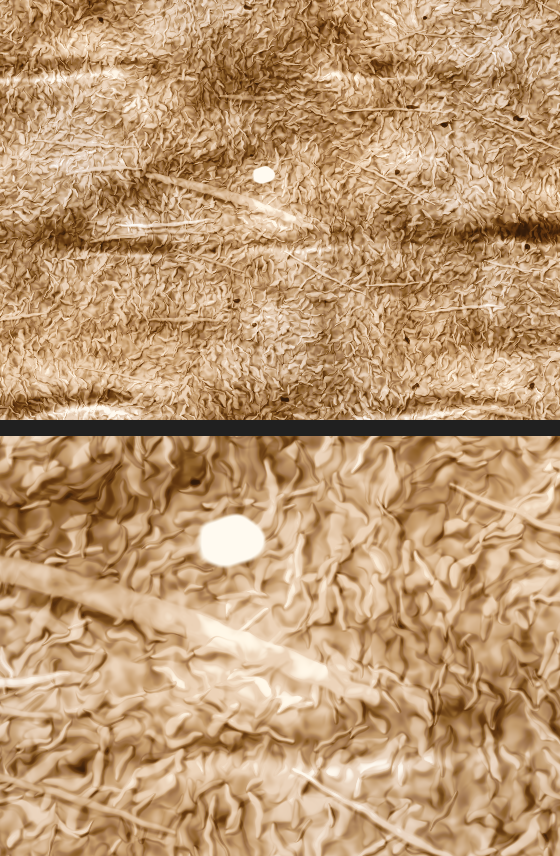
Top: the whole. Bottom: its middle third, enlarged.
Give the GLSL for this texture, as a WebGL 1 fragment shader.

```glsl
precision highp float;
uniform vec2 u_resolution;

const vec3 SOOT = vec3(0.14, 0.07, 0.03);
const vec3 UMBER = vec3(0.38, 0.21, 0.06);
const vec3 OCHRE = vec3(0.56, 0.38, 0.16);
const vec3 BROWN = vec3(0.65, 0.48, 0.33);
const vec3 TAN = vec3(0.76, 0.60, 0.41);
const vec3 SAND = vec3(0.84, 0.71, 0.57);
const vec3 CREAM = vec3(0.92, 0.83, 0.74);
const vec3 WHITE = vec3(1.0, 0.98, 0.94);

const float EDGE = 0.0018;          // softness of outlines
const float BRIGHTNESS = 0.40;
const float FIBRE_CONTRAST = 1.8;
const float GRAIN_CONTRAST = 1.6;
const float CREASE_DEPTH = 0.8;
const float PATCH_CONTRAST = 2.1;
const float SEAM_DEPTH = 1.9;
const float SEAM_SPACING = 0.40;
const float SEAM_START = 0.03;
const float SPECK_CELL = 0.13;
const vec2 PEBBLE_POS = vec2(0.628, 0.583);
const vec2 PEBBLE_SIZE = vec2(0.027, 0.020);
const vec2 STRAND_POS = vec2(0.55, 0.532);
const float STRAND_ANGLE = -0.31;
const float STRAND_HALF = 0.21;

vec2 hash2(vec2 p) {
  vec3 q = fract(p.xyx * vec3(0.1031, 0.1030, 0.0973));
  q += dot(q, q.yzx + 33.33);
  return fract((q.xx + q.yz) * q.zy);
}

float corner(vec2 cell, vec2 offset) {
  float a = 6.2832 * hash2(cell).x;
  return dot(vec2(cos(a), sin(a)), offset);
}

float gradientNoise(vec2 p) {
  vec2 i = floor(p), f = p - i;
  vec2 u = f * f * f * (f * (f * 6.0 - 15.0) + 10.0);
  vec2 e = vec2(1.0, 0.0);
  return mix(mix(corner(i, f), corner(i + e, f - e), u.x),
             mix(corner(i + e.yx, f - e.yx), corner(i + 1.0, f - 1.0), u.x), u.y);
}

vec2 noisePair(vec2 p) {
  return vec2(gradientNoise(p), gradientNoise(p + 19.0));
}

vec2 rotate(vec2 p, float a) {
  float c = cos(a), s = sin(a);
  return vec2(c * p.x + s * p.y, c * p.y - s * p.x);
}

// Paints one tapered, bent fibre with its shadow over the tone
float paintFibre(float tone, vec2 q, float halfLen, float width, float bend, float level) {
  q.y += bend * q.x * q.x / halfLen;
  float along = q.x / halfLen;
  float w = width * (1.0 - 0.55 * min(along * along, 1.0));
  float over = max(abs(q.x) - halfLen + w, 0.0);
  float d = length(vec2(over, q.y)) - w;
  float shade = length(vec2(over, q.y + 0.6 * w)) - w;
  float v = clamp(q.y / w, -1.0, 1.0);
  tone -= 0.7 * smoothstep(0.8 * width, 0.0, shade);
  return mix(tone, level + 0.4 - 0.7 * v * v + 0.4 * v, 0.9 * smoothstep(EDGE, -EDGE, d));
}

// Scatters fibres on a jittered grid; angles follow a slow flow field
float fibreLayer(float tone, vec2 p, float cell, float width, float angle, float spread,
                 float bend, float density, float lift, float seed) {
  vec2 home = floor(p / cell);
  for (int j = -1; j <= 1; j++) {
    for (int i = -1; i <= 1; i++) {
      vec2 id = home + vec2(float(i), float(j));
      vec2 place = hash2(id + seed), form = hash2(id + seed + 57.0);
      vec2 kind = hash2(id + seed + 113.0);
      vec2 centre = (id + place) * cell;
      float a = angle + spread * (2.5 * gradientNoise(centre * 5.0) + 1.4 * form.x - 0.7);
      float halfLen = cell * mix(0.35, 0.88, form.y);
      float level = lift + FIBRE_CONTRAST * (kind.x - 0.5);
      float painted = paintFibre(tone, rotate(p - centre, a), halfLen,
                                 width * mix(0.6, 1.5, place.x), bend * (place.y - 0.5), level);
      tone = mix(tone, painted, step(kind.y, density));
    }
  }
  return tone;
}

// Dark horizontal gaps, each with a pale lip below
float seams(vec2 p) {
  float sum = 0.0;
  for (int i = 0; i < 3; i++) {
    float row = float(i);
    float y = SEAM_START + SEAM_SPACING * row + 0.05 * gradientNoise(vec2(p.x * 2.2, row * 7.3));
    float dy = p.y - y + 0.018 * gradientNoise(p * vec2(9.0, 30.0));
    float strength = smoothstep(-0.25, 0.3, gradientNoise(vec2(p.x * 2.6 + 4.0, row * 5.7 + 0.4)));
    float gap = dy / 0.018, lip = (dy + 0.028) / 0.009;
    sum += strength * (0.7 * exp(-lip * lip) - exp(-gap * gap));
  }
  return sum;
}

float specks(vec2 p) {
  vec2 id = floor(p / SPECK_CELL);
  vec2 h = hash2(id + 301.0), k = hash2(id + 419.0);
  vec2 q = p - (id + mix(vec2(0.15), vec2(0.85), h)) * SPECK_CELL;
  float d = length(q * vec2(0.75, 1.0)) - mix(0.001, 0.007, k.x);
  return step(k.y, 0.35) * smoothstep(0.003, -0.003, d + 0.012 * gradientNoise(p * 80.0));
}

vec3 ramp(float q) {
  vec3 c = mix(SOOT, UMBER, smoothstep(-0.01, 0.025, q));
  c = mix(c, OCHRE, clamp((q - 0.03) / 0.105, 0.0, 1.0));
  c = mix(c, BROWN, clamp((q - 0.135) / 0.165, 0.0, 1.0));
  c = mix(c, TAN, clamp((q - 0.30) / 0.21, 0.0, 1.0));
  c = mix(c, SAND, clamp((q - 0.51) / 0.24, 0.0, 1.0));
  c = mix(c, CREAM, clamp((q - 0.75) / 0.18, 0.0, 1.0));
  return mix(c, WHITE, smoothstep(0.95, 1.0, q));
}

void main() {
  vec2 p = gl_FragCoord.xy / u_resolution.y;
  vec2 curl = noisePair(p * 42.0);
  vec2 w = p + 0.008 * curl + 0.0035 * noisePair(p * 95.0);

  // Matted short fibres over crumpled ground
  float tone = GRAIN_CONTRAST * gradientNoise(w * 70.0) - 0.2;
  tone = fibreLayer(tone, w, 0.038, 0.0050, 0.6, 1.1, 0.5, 0.95, 0.1, 11.0);
  tone = fibreLayer(tone, w, 0.030, 0.0040, 1.0, 1.0, 0.5, 0.85, 0.15, 71.0);
  tone = fibreLayer(tone, w, 0.022, 0.0030, 1.2, 1.1, 0.5, 0.7, 0.2, 131.0);

  // Long straws and one broad strand
  vec2 rough = p + 0.004 * curl;
  tone = fibreLayer(tone, rough, 0.15, 0.0040, 0.0, 0.4, 0.15, 0.35, 0.5, 211.0);
  tone = paintFibre(tone, rotate(rough - STRAND_POS, STRAND_ANGLE), STRAND_HALF, 0.012, 0.06,
                    0.6 + 1.2 * gradientNoise(p * vec2(25.0, 70.0)));

  // Broken creases and fine grain
  float crease = abs(gradientNoise(w * 38.0 + 7.0));
  float broken = smoothstep(-0.05, 0.3, gradientNoise(p * 50.0 + 43.0));
  tone -= CREASE_DEPTH * broken * smoothstep(0.13, 0.0, crease);
  tone += 0.5 * GRAIN_CONTRAST * gradientNoise(w * 105.0 + 3.0);

  // Broad patches, clumps, seams and specks
  tone += PATCH_CONTRAST * (gradientNoise(p * vec2(2.5, 6.0))
        + 0.65 * gradientNoise(p * vec2(7.0, 12.0) + 5.0) + 0.4 * gradientNoise(w * 20.0 + 9.0));
  tone += BRIGHTNESS + SEAM_DEPTH * seams(p) - 3.0 * specks(p);

  vec3 color = ramp(1.0 / (1.0 + exp(-1.7 * tone)));
  color *= 1.0 + vec3(0.02, -0.02, -0.10) * gradientNoise(p * 3.0 + 31.0);

  // Bright pebble
  float pebble = length((p - PEBBLE_POS) / PEBBLE_SIZE) - 1.0 + 0.25 * gradientNoise(p * 45.0);
  color = mix(color, WHITE, smoothstep(0.1, -0.1, pebble));
  gl_FragColor = vec4(color, 1.0);
}
```
